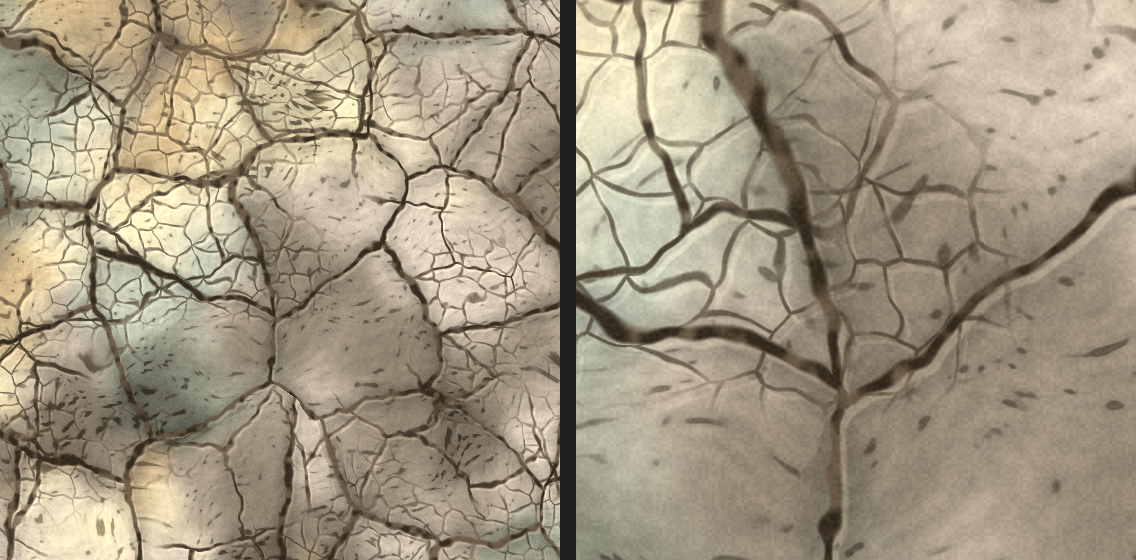
Left, the full canvas; right, a detail of the centre.
Give the GLSL for this texture, as a WebGL 1 fragment shader.

```glsl
precision highp float;
// Dry, cracked mud: warped Voronoi plates split by rough cracks at three scales,
// over patches of grey, cream and blue-green clay. Embossed noise adds the
// flaking crust, and an offset copy of the cracks lights their rims.

uniform vec2 u_resolution;

vec2 hash2(vec2 p) {
  vec3 q = fract(p.xyx * vec3(0.1031, 0.1030, 0.0973));
  q += dot(q, q.yzx + 33.33);
  return fract((q.xx + q.yz) * q.zy);
}

float noise(vec2 p) {
  vec2 i = floor(p), f = fract(p);
  f = f * f * (3.0 - 2.0 * f);
  return mix(mix(hash2(i).x, hash2(i + vec2(1, 0)).x, f.x),
             mix(hash2(i + vec2(0, 1)).x, hash2(i + vec2(1, 1)).x, f.x), f.y);
}

float fbm(vec2 p) {
  float sum = 0.0, amp = 0.53;
  for (int i = 0; i < 4; i++) {
    sum += amp * noise(p);
    p = mat2(1.6, 1.2, -1.2, 1.6) * p + 7.3;
    amp *= 0.5;
  }
  return sum;
}

vec2 noise2(vec2 p) {
  return vec2(noise(p), noise(p + 41.7)) - 0.5;
}

// x: distance to the nearest cell border, in canvas units; y: random cell value
vec2 plates(vec2 p, float scale) {
  p *= scale;
  vec2 cell = floor(p), nearest = vec2(0.0), second = vec2(0.0);
  float d1 = 9.0, d2 = 9.0, id = 0.0;
  for (int y = -1; y <= 1; y++) {
    for (int x = -1; x <= 1; x++) {
      vec2 c = cell + vec2(x, y);
      vec2 h = hash2(c + scale);
      vec2 r = c + 0.05 + 0.9 * h - p;
      float d = dot(r, r);
      if (d < d1) {
        d2 = d1; second = nearest;
        d1 = d; nearest = r; id = fract(h.x * 7.0 + h.y);
      } else if (d < d2) {
        d2 = d; second = r;
      }
    }
  }
  return vec2((d2 - d1) / (2.0 * length(second - nearest) * scale), id);
}

vec2 warp(vec2 p) {
  return p + 0.075 * noise2(p * 4.5) + 0.022 * noise2(p * 17.0) + 0.008 * noise2(p * 65.0);
}

float groove(float dist, float halfWidth) {
  return 1.0 - smoothstep(halfWidth * 0.35, halfWidth + 0.8 / u_resolution.y, dist);
}

// Wide plate cracks, thinner branches and patches of hairlines
float cracks(vec2 p, float rough) {
  vec2 w = warp(p);
  float wide = groove(plates(w, 4.3).x, mix(0.003, 0.0105, noise(p * 7.0 + 3.0)));
  float branch = groove(plates(w + 0.37, 7.0).x, mix(0.002, 0.005, noise(p * 9.0)));
  branch *= smoothstep(0.42, 0.62, noise(p * 5.0 + 9.0));
  float hair = groove(plates(w + 0.01 * noise2(p * 30.0), 23.0).x, 0.0017);
  hair *= smoothstep(0.45, 0.7, noise(p * 6.0 + 27.0) + 0.2 * rough);
  return max(wide, max(0.8 * branch, 0.5 * hair));
}

float crust(vec2 p) {
  return noise(p) + 0.5 * noise(p * 2.1 + 5.0);
}

void main() {
  vec2 uv = gl_FragCoord.xy / u_resolution.y;
  float rough = smoothstep(0.5, 0.68, fbm(uv * 3.6 + 20.0) + 0.08 * (uv.x - 0.5));
  vec2 plate = plates(warp(uv), 4.3);

  // Clay colours, in broad patches with a slight shift for each plate
  float tone = fbm(uv * 4.0 + 51.0) + 0.16 * (plate.y - 0.5);
  float warm = smoothstep(0.49, 0.66, fbm(uv * 2.6 + 3.0) + 0.24 * (0.5 - uv.x));
  float cool = smoothstep(0.52, 0.7, fbm(uv * 3.0 + 73.0) + 0.12 * (uv.y - 0.5));
  vec3 grey = mix(vec3(0.55, 0.50, 0.43), vec3(0.87, 0.81, 0.73), smoothstep(0.3, 0.7, tone));
  vec3 cream = mix(vec3(0.83, 0.72, 0.54), vec3(1.0, 0.94, 0.77), smoothstep(0.32, 0.58, tone));
  vec3 color = mix(grey, grey * vec3(0.89, 0.98, 0.98), cool);
  color = mix(color, cream, warm);
  color *= 1.0 - 0.22 * rough;
  color *= mix(0.84, 1.03, smoothstep(0.0, 0.035, plate.x));

  // Flaking crust: embossed noise, dense and dark in the rough patches
  vec2 q = uv * vec2(62.0, 84.0) + 5.0 * noise2(uv * 13.0);
  float emboss = crust(q) - crust(q + vec2(0.35, -0.5));
  float threshold = mix(0.36, 0.12, rough);
  float fleck = smoothstep(threshold, threshold + 0.26, emboss);
  color *= 1.0 - 0.1 * emboss;
  color = mix(color, color * vec3(0.50, 0.47, 0.42), fleck * mix(0.6, 0.9, rough));
  color *= 0.95 + 0.1 * fbm(uv * 160.0);

  // Cracks: brown silt, black gaps and a lit rim on one side
  float depth = cracks(uv, rough);
  float rim = max(cracks(uv + vec2(-0.004, 0.005), rough) - depth, 0.0);
  float gap = depth * smoothstep(0.38, 0.72, noise(uv * 95.0) * 0.6 + noise(uv * 8.0 + 60.0) * 0.5);
  color += rim * vec3(0.13, 0.12, 0.10);
  color = mix(color, vec3(0.40, 0.33, 0.25), 0.85 * depth);
  color = mix(color, vec3(0.15, 0.12, 0.08), 0.8 * gap);

  float grain = hash2(floor(uv * 512.0)).x - 0.5;
  gl_FragColor = vec4(clamp(color + 0.05 * grain, 0.0, 1.0), 1.0);
}
```
